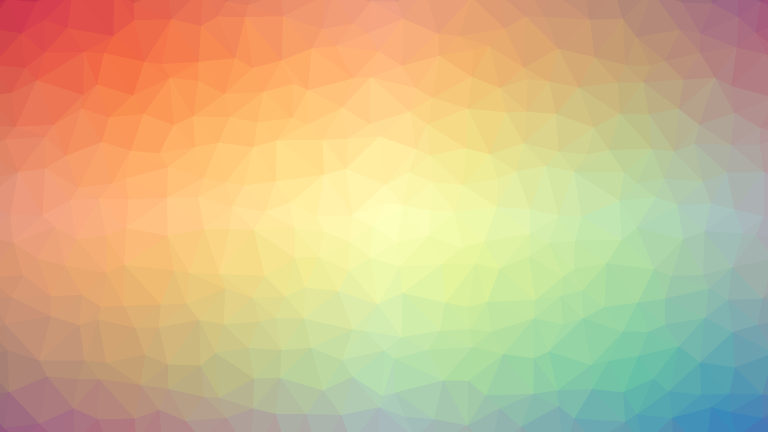
Give the GLSL for this background, as a WebGL 2 fragment shader.

```glsl
#version 300 es
precision highp float;
// Low-poly mesh: a jittered grid whose quads are each split into two flat triangles.
// Every triangle takes the blend of two rainbow ramps, one running left to right and
// one running top to bottom, mixed in a perceptual space at its centroid.

uniform vec2 u_resolution;
out vec4 fragColor;

const float ROWS = 14.4;

// Rainbow from crimson through pale yellow to violet
const vec3 RAMP[11] = vec3[11](
  vec3(0.62, 0.00, 0.26), vec3(0.84, 0.24, 0.31), vec3(0.96, 0.43, 0.26),
  vec3(0.99, 0.68, 0.38), vec3(1.00, 0.88, 0.55), vec3(1.00, 1.00, 0.75),
  vec3(0.90, 0.96, 0.60), vec3(0.67, 0.87, 0.64), vec3(0.40, 0.76, 0.65),
  vec3(0.20, 0.53, 0.74), vec3(0.37, 0.31, 0.64));

// Linear RGB to XYZ
const mat3 TO_XYZ = mat3(0.4124, 0.2126, 0.0193,
                         0.3576, 0.7152, 0.1192,
                         0.1805, 0.0722, 0.9505);

vec2 hash2(vec2 p) {
  return fract(sin(vec2(dot(p, vec2(127.1, 311.7)),
                        dot(p, vec2(269.5, 183.3)))) * 43758.5453);
}

float cross2(vec2 a, vec2 b) {
  return a.x * b.y - a.y * b.x;
}

// Mixing cube roots of XYZ is the same as mixing in Lab
vec3 toPerceptual(vec3 rgb) {
  return pow(TO_XYZ * pow(rgb, vec3(2.2)), vec3(1.0 / 3.0));
}

vec3 toDisplay(vec3 c) {
  return pow(clamp(inverse(TO_XYZ) * (c * c * c), 0.0, 1.0), vec3(1.0 / 2.2));
}

vec3 ramp(float t) {
  float s = clamp(t, 0.0, 1.0) * 10.0;
  int i = min(int(s), 9);
  return mix(toPerceptual(RAMP[i]), toPerceptual(RAMP[i + 1]), s - float(i));
}

// Grid point pushed off its lattice place
vec2 vertex(vec2 id) {
  return id + 0.5 + (hash2(id) - 0.5) * 0.74;
}

bool inside(vec2 p, vec2 a, vec2 b, vec2 c) {
  return cross2(b - a, p - a) >= 0.0
      && cross2(c - b, p - b) >= 0.0
      && cross2(a - c, p - c) >= 0.0;
}

// Centroid of the mesh triangle that holds p
vec2 triangleCentre(vec2 p) {
  vec2 cell = floor(p - 0.5);
  for (int j = -1; j <= 1; j++) {
    for (int i = -1; i <= 1; i++) {
      vec2 id = cell + vec2(i, j);
      vec2 a = vertex(id);
      vec2 b = vertex(id + vec2(1, 0));
      vec2 c = vertex(id + vec2(1, 1));
      vec2 d = vertex(id + vec2(0, 1));

      // Split along the shorter diagonal that stays within the quad
      bool acFits = cross2(b - a, c - a) > 0.0 && cross2(c - a, d - a) > 0.0;
      bool bdFits = cross2(c - b, d - b) > 0.0 && cross2(d - b, a - b) > 0.0;
      bool useAC = acFits && (!bdFits || distance(a, c) < distance(b, d));
      vec2 e = useAC ? c : d;
      vec2 f = useAC ? a : b;
      if (inside(p, a, b, e)) return (a + b + e) / 3.0;
      if (inside(p, f, c, d)) return (f + c + d) / 3.0;
    }
  }
  return p;
}

vec3 meshColor(vec2 frag) {
  vec2 centre = triangleCentre(frag / u_resolution.y * ROWS);
  vec2 uv = centre / ROWS * u_resolution.y / u_resolution;
  // The ramps reach a little past the canvas borders
  vec2 t = (vec2(uv.x, 1.0 - uv.y) + vec2(0.06, 0.105)) / vec2(1.12, 1.21);
  return toDisplay(mix(ramp(t.x), ramp(t.y), 0.5));
}

void main() {
  // Four samples smooth the triangle edges
  vec3 sum = vec3(0.0);
  for (int k = 0; k < 4; k++) {
    vec2 offset = vec2(k & 1, k >> 1) * 0.5 - 0.25;
    sum += meshColor(gl_FragCoord.xy + offset);
  }
  fragColor = vec4(sum / 4.0, 1.0);
}
```
